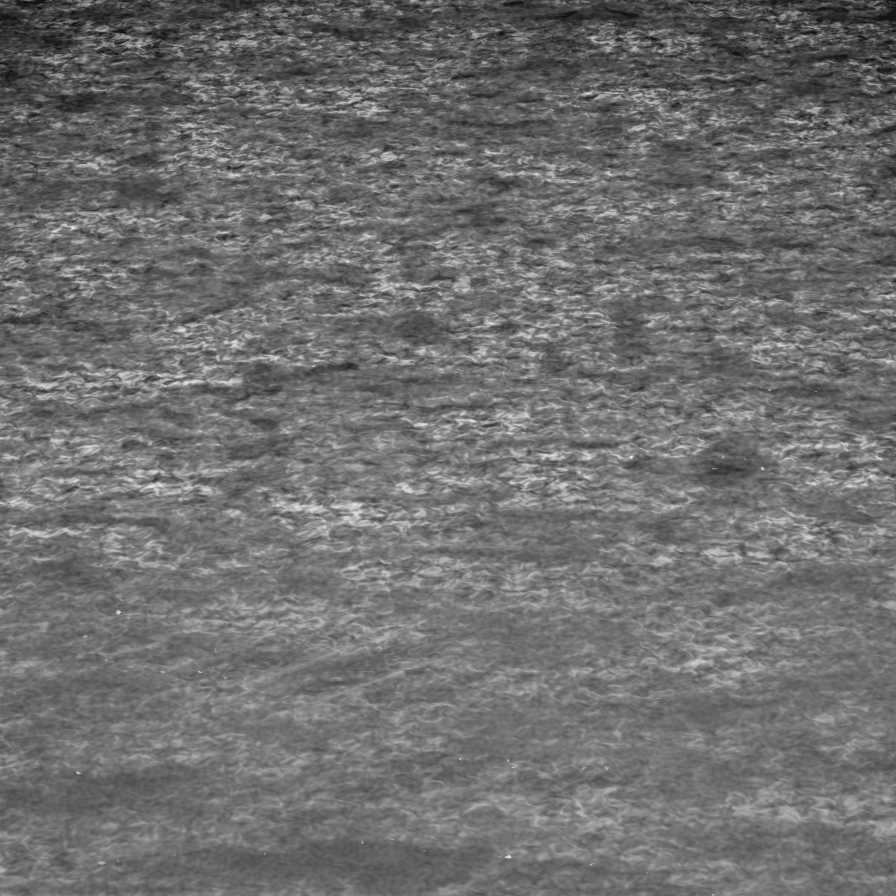
A WebGL 2 fragment shader for this texture:

```glsl
#version 300 es
precision highp float;

uniform vec2 u_resolution;
out vec4 fragColor;

float hash(vec2 cell) {
    uvec2 k = uvec2(ivec2(cell) + 32768);
    uint h = k.x * 1597334677u ^ k.y * 3812015801u;
    h = (h ^ (h >> 15)) * 2246822519u;
    h ^= h >> 13;
    return float(h & 65535u) / 65535.0;
}

float cornerSlope(vec2 cell, vec2 offset) {
    float angle = 6.2832 * hash(cell);
    return dot(vec2(cos(angle), sin(angle)), offset);
}

// Gradient noise, roughly -0.7 to 0.7
float gradientNoise(vec2 p) {
    vec2 cell = floor(p);
    vec2 f = p - cell;
    vec2 w = f * f * f * (f * (f * 6.0 - 15.0) + 10.0);
    float low = mix(cornerSlope(cell, f),
                    cornerSlope(cell + vec2(1, 0), f - vec2(1, 0)), w.x);
    float high = mix(cornerSlope(cell + vec2(0, 1), f - vec2(0, 1)),
                     cornerSlope(cell + vec2(1, 1), f - vec2(1, 1)), w.x);
    return mix(low, high, w.y);
}

// Ragged ripples that grow rounder in the finer octaves
float ripples(vec2 p) {
    float sum = 0.0;
    float amplitude = 0.8;
    for (int i = 0; i < 4; i++) {
        sum += amplitude * gradientNoise(p);
        p = p * vec2(1.75, 1.45) + vec2(17.3, 41.7);
        amplitude *= 0.95;
    }
    return sum;
}

// Thin bright threads along the zero lines of the noise
float foamThreads(vec2 p) {
    float sum = 0.0;
    for (int i = 0; i < 3; i++) {
        float ridge = 1.0 - min(abs(gradientNoise(p)) * 5.0, 1.0);
        sum += ridge * ridge / float(i + 1);
        p = p * 1.9 + vec2(9.2, 23.8);
    }
    return sum;
}

void main() {
    vec2 uv = gl_FragCoord.xy / u_resolution;
    float far = smoothstep(0.27, 0.48, uv.y);

    // Perspective: rows and columns tighten toward the top
    vec2 sea = vec2((uv.x - 0.5) * (1.0 + 0.8 * uv.y), uv.y + 0.6 * uv.y * uv.y);

    // Large swells with a sharp crest above a smooth dark face
    float bend = gradientNoise(sea * vec2(2.2, 3.0) + 4.7);
    float wobble = gradientNoise(sea * vec2(13.0, 20.0) + 31.0);
    float phase = fract(sea.y * 5.2 + bend * 1.2 + wobble * 0.2 + sea.x * 0.2);
    float strength = smoothstep(-0.2, 0.3, gradientNoise(sea * vec2(2.6, 4.0) + 12.4));
    float face = smoothstep(0.3, 0.9, phase) * (1.0 - smoothstep(0.96, 1.0, phase)) * strength;

    // Dark lens-shaped troughs, crisp on the upper rim
    float fray = gradientNoise(sea * vec2(45.0, 90.0));
    vec2 choppy = sea + vec2(0.010, 0.003) * fray;
    choppy.y += 0.012 * abs(gradientNoise(sea * vec2(16.0, 12.0) + 7.0));
    float hollow = gradientNoise(choppy * vec2(8.0, 31.0) + 80.0);
    float rim = gradientNoise((choppy + vec2(0.0, 0.006)) * vec2(8.0, 31.0) + 80.0);
    float trough = smoothstep(0.02, 0.32, hollow);
    float smallTrough = smoothstep(0.05, 0.35, gradientNoise(choppy * vec2(15.0, 60.0) + 140.0));
    float lip = smoothstep(0.05, 0.2, hollow - rim);

    // Ragged chop between the troughs
    float chop = ripples(choppy * vec2(24.0, 68.0));
    float patches = gradientNoise(sea * vec2(3.5, 15.0) + 55.0);

    // Light falling off toward the horizon and the corners
    vec2 fromCenter = uv - 0.5;
    float corner = dot(fromCenter, fromCenter) * 2.0;
    float glowBand = (uv.y - 0.47) / 0.09;
    float tone = 0.485 - 0.10 * smoothstep(0.75, 1.02, uv.y);
    tone += 0.045 * exp(-glowBand * glowBand);
    tone -= corner * corner * mix(0.05, 0.16, uv.y);

    float calm = max(0.8 * trough, 0.7 * face);
    float contrast = mix(0.11, 0.22, far) * (1.0 - 0.6 * calm);
    contrast *= clamp(1.0 + 0.9 * patches, 0.5, 1.5);
    tone += contrast * chop + 0.10 * patches;
    tone -= face * 0.06;
    tone -= mix(0.035, 0.10, far) * trough + mix(0.02, 0.08, far) * smallTrough;
    tone += mix(0.02, 0.05, far) * (lip - 0.2);

    // Lit flecks on the chop and lace on the near water
    float fleck = smoothstep(0.1, 0.7, chop + 0.7 * patches) * (1.0 - calm);
    tone += 0.09 * fleck * mix(0.5, 1.0, far);
    vec2 drift = vec2(sea.x * 5.0 - sea.y * 3.0, sea.y * 13.0 - sea.x * 1.5);
    float threads = foamThreads(drift + 0.45 * wobble + 0.3 * fray + vec2(2.0, 60.0));
    float lace = smoothstep(-0.2, 0.3, gradientNoise(sea * vec2(4.0, 9.0) + 21.0));
    tone += 0.14 * (threads - 0.3) * lace * (1.0 - 0.8 * far);

    // Spray along the crests, then fine grain
    float crest = smoothstep(0.93, 0.97, phase) * strength * (1.0 - smoothstep(0.6, 0.75, uv.y));
    tone += 0.4 * crest * smoothstep(0.36, 0.55, gradientNoise(uv * vec2(110.0, 150.0)));
    tone += 0.06 * gradientNoise(uv * vec2(150.0, 210.0) + 3.0);

    fragColor = vec4(vec3(clamp(tone, 0.08, 0.9)), 1.0);
}
```
